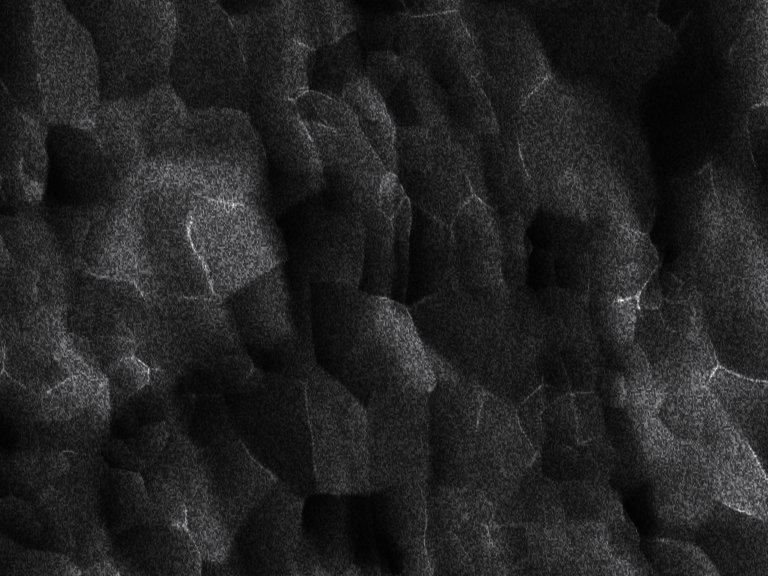
Give the GLSL for this texture, as a Shadertoy shader.

```glsl
// Crumpled black paper under a low side light, with soft folds and hairline creases.
// Three sizes of tilted cellular facets, bent by layered sines, add up to a
// logarithmic light level; fibre grain is laid over it.

const vec3  PAPER_TINT    = vec3(1.0, 1.0, 1.02);
const float PAPER_LIGHT   = 0.128;            // median brightness
const vec2  BROAD_CELLS   = vec2(5.0, 2.8);   // facets per canvas height
const vec2  MID_CELLS     = vec2(9.0, 6.0);
const vec2  FINE_CELLS    = vec2(19.0, 14.0);
const float BROAD_DEPTH   = 0.92;
const float MID_DEPTH     = 0.56;
const float FINE_DEPTH    = 0.30;
const float SHADOW_DEPTH  = 0.80;
const float CREASE_LIGHT  = 0.62;
const float CREASE_GLOW   = 0.30;
const float CREASE_WIDTH  = 0.0034;
const float GLOW_WIDTH    = 0.011;
const float FOLD_LEAN     = 0.16;
const vec2  GRAIN_CELLS   = vec2(450.0, 310.0);
const float GRAIN_DEPTH   = 0.54;

float hash(vec2 p) {
    vec3 q = fract(p.xyx * vec3(0.1031, 0.1030, 0.0973));
    q += dot(q, q.yzx + 33.33);
    return fract((q.x + q.y) * q.z);
}

vec2 hash2(vec2 p) {
    return vec2(hash(p), hash(p + vec2(57.3, 113.7)));
}

// Smooth value noise for the paper fibres, -1 to 1
float fibre(vec2 p) {
    vec2 cell = floor(p), f = fract(p);
    f = f * f * (3.0 - 2.0 * f);
    float low  = mix(hash(cell), hash(cell + vec2(1, 0)), f.x);
    float high = mix(hash(cell + vec2(0, 1)), hash(cell + vec2(1, 1)), f.x);
    return mix(low, high, f.y) * 2.0 - 1.0;
}

// Layered, turning sines, about -1 to 1
float ripple(vec2 p) {
    const mat2 turn = mat2(1.28, 1.12, -1.12, 1.28);
    float sum = 0.0, amp = 0.55;
    for (int i = 0; i < 5; i++) {
        sum += amp * sin(p.x + 1.7 * sin(p.y * 0.8 + float(i)));
        p = turn * p + 2.3;
        amp *= 0.6;
    }
    return sum;
}

// x: light on blended tilted facets, y: distance to the facet border
vec2 facets(vec2 p, float sharpness) {
    vec2 home = floor(p);
    float light = 0.0, total = 0.0, nearest = 9.0, second = 9.0;
    for (int y = -1; y <= 1; y++)
    for (int x = -1; x <= 1; x++) {
        vec2 cell = home + vec2(x, y);
        vec2 d = p - cell - 0.15 - 0.7 * hash2(cell);
        float dist2 = dot(d, d);
        float weight = exp(-sharpness * dist2) * max(0.0, 1.0 - dist2 / 1.32) + 1e-30;
        vec2 tilt = vec2(0.8, 0.2) + 2.2 * (hash2(cell + 31.0) - 0.5);
        light += weight * (1.8 * hash(cell + 71.0) - 0.9 + dot(d, tilt));
        total += weight;
        float dist = sqrt(dist2);
        second = min(second, max(nearest, dist));
        nearest = min(nearest, dist);
    }
    return vec2(light / total, 0.5 * (second - nearest));
}

// Thin bright ridge with a soft glow beside it
float crease(float border, float cells) {
    float dist = border / cells;
    float width = max(CREASE_WIDTH, 1.2 / iResolution.y);
    float line = 1.0 - smoothstep(0.0, width, dist);
    return CREASE_LIGHT * line + CREASE_GLOW * exp(-dist / GLOW_WIDTH);
}

void mainImage(out vec4 fragColor, in vec2 fragCoord) {
    vec2 p = fragCoord / iResolution.y;

    // Bend the sheet so that folds curve and creases turn ragged
    vec2 bend = vec2(ripple(p * 5.0 + 3.0), ripple(p.yx * 4.5 + 11.0));
    vec2 rag = vec2(ripple(p * 34.0 + 7.0), ripple(p.yx * 31.0 + 1.0));
    vec2 sheet = p + 0.034 * bend + 0.0035 * rag;
    sheet.x += FOLD_LEAN * sheet.y;

    // Some stretches fold sharply, others roll softly
    float crisp = smoothstep(-0.4, 1.0, ripple(p * 5.0 + 19.0));
    float crinkle = smoothstep(-0.3, 0.8, ripple(p * 7.0 + 27.0));
    vec2 broad = facets(sheet * BROAD_CELLS + 4.0, mix(6.5, 45.0, crisp * crisp));
    vec2 mid   = facets(sheet * MID_CELLS + 23.0, mix(7.0, 65.0, crisp));
    vec2 fine  = facets(sheet * FINE_CELLS + 41.0, mix(8.0, 50.0, crinkle));

    float tone = BROAD_DEPTH * broad.x + MID_DEPTH * mid.x;
    tone += FINE_DEPTH * fine.x * (0.25 + crinkle);
    tone += 0.14 * ripple(p * 3.0 + 5.0);

    // Deep hollows fall off into black, highlights level out
    tone -= SHADOW_DEPTH * (1.0 - smoothstep(-1.6, -0.6, tone));
    tone = min(tone, 0.8 + 0.35 * (tone - 0.8));

    // Sparse, broken creases catch the light
    float midBreaks  = smoothstep(0.1, 0.8, ripple(p * 15.0 + 2.0));
    float fineBreaks = smoothstep(0.15, 0.8, ripple(p * 19.0 + 9.0)) * crinkle;
    tone += crease(mid.y, MID_CELLS.x) * midBreaks;
    tone += crease(fine.y, FINE_CELLS.x) * fineBreaks * 0.8;

    // Upright fibres and a coarser mottle
    vec2 weave = vec2(p.x + 0.13 * p.y, p.y - 0.09 * p.x);
    tone += GRAIN_DEPTH * fibre(weave * GRAIN_CELLS);
    tone += 0.11 * fibre(weave * GRAIN_CELLS * 0.4 + 50.0);

    fragColor = vec4(PAPER_TINT * PAPER_LIGHT * exp(tone), 1.0);
}
```
